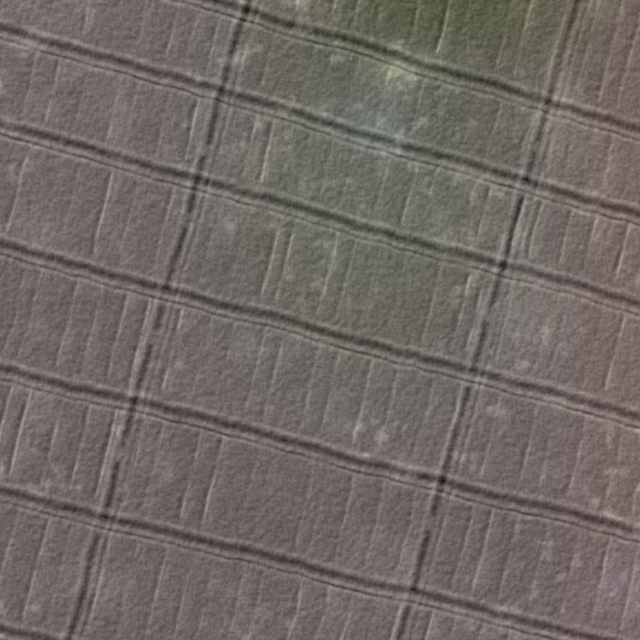
Write a WebGL 2 fragment shader that draws this texture.

```glsl
#version 300 es
precision highp float;
uniform vec2 u_resolution;
out vec4 fragColor;

float hash(vec2 p) {
  vec3 q = fract(vec3(p.xyx) * 0.1031);
  q += dot(q, q.yzx + 33.33);
  return fract((q.x + q.y) * q.z);
}

float noise(vec2 p) {
  vec2 i = floor(p), f = fract(p);
  f = f * f * (3.0 - 2.0 * f);
  return mix(mix(hash(i), hash(i + vec2(1, 0)), f.x),
             mix(hash(i + vec2(0, 1)), hash(i + vec2(1, 1)), f.x), f.y);
}

float fbm(vec2 p) {
  float sum = 0.0, amp = 0.5;
  for (int i = 0; i < 4; i++) {
    sum += amp * noise(p);
    p = mat2(1.6, 1.2, -1.2, 1.6) * p + 7.3;
    amp *= 0.5;
  }
  return sum;
}

float bell(float d, float width) {
  return exp(-d * d / (width * width));
}

float glow(vec2 p, vec2 center, vec2 size) {
  vec2 q = (p - center) / size;
  return exp(-dot(q, q));
}

// Height of each long ditch at the left edge, measured from the top
const float ditchStart[7] = float[7](-0.100, 0.043, 0.193, 0.380, 0.573, 0.768, 0.983);

void main() {
  vec2 uv = gl_FragCoord.xy / u_resolution;
  vec2 p = vec2(uv.x, 1.0 - uv.y);

  // Long ditches fan out slightly; find the ones above and below
  float above = 0.15, below = 0.15, row = 0.0;
  for (int i = 0; i < 7; i++) {
    float start = ditchStart[i];
    float wobble = 0.005 * (noise(vec2(p.x * 9.0, float(i) * 5.0)) - 0.5)
                 + 0.003 * (noise(vec2(p.x * 45.0, float(i) * 9.0)) - 0.5);
    float d = p.y - start - (0.294 - 0.065 * start) * p.x - wobble;
    if (d > 0.0) {
      above = d;
      row += 1.0;
    } else {
      below = min(below, -d);
    }
  }
  float along = above / (above + below);
  float ditch = above < below ? above : -below;

  // Leaning cross ditches divide each row into plots
  float column = (p.x + 0.28 * p.y - 0.387) / 0.515;
  column += 0.010 * (noise(vec2(p.y * 14.0, floor(column + 0.5) * 7.0)) - 0.5);
  float side = (column - floor(column + 0.5)) * 0.495;
  vec2 plot = vec2(floor(column), row);
  vec2 crossing = vec2(floor(column + 0.5), row);

  // Soil tint
  vec3 color = vec3(0.430, 0.390, 0.381);
  color = mix(color, vec3(0.400, 0.405, 0.372), glow(p, vec2(0.58, 0.27), vec2(0.29, 0.38)));
  color = mix(color, vec3(0.345, 0.355, 0.268), 0.95 * glow(p, vec2(0.71, 0.0), vec2(0.25, 0.11)));
  color += vec3(0.035, 0.010, 0.012) * smoothstep(0.78, 1.0, p.x);
  color += vec3(0.008, 0.006, 0.018) * glow(p, vec2(0.15, 0.05), vec2(0.25, 0.2));
  float light = 0.020 * (hash(plot + 21.0) - 0.5);

  // Thin pale furrows with shaded left sides
  float lane = (p.x + 0.25 * p.y) * 22.0 + 0.14 * noise(p.yx * vec2(22.0, 6.0)) + row * 0.37;
  float plotStrength = mix(0.7, 1.2, hash(plot + 4.0));
  float inside = smoothstep(0.016, 0.032, min(above, below));
  for (int k = -1; k <= 1; k++) {
    float id = floor(lane) + float(k);
    float h = hash(vec2(id + 50.0, row * 3.0 + 2.0));
    float strength = 0.25 + 0.9 * hash(vec2(id + 90.0, row * 5.0 + 8.0));
    float d = (lane - id - 0.5 - 0.6 * (h - 0.5)) / 22.0;
    float wear = smoothstep(0.15, 0.75, noise(vec2(id * 3.7, p.y * 34.0)));
    float furrow = 0.125 * bell(d, 0.0027) - 0.055 * bell(d + 0.006, 0.004)
                 + 0.034 * bell(d - 0.008, 0.008);
    light += furrow * plotStrength * strength * mix(0.35, 1.1, wear) * inside;
  }

  // Cross ditches, broken into dashes
  float breakAt = mix(0.3, 0.7, hash(crossing + 13.0));
  float hasBreak = step(0.3, hash(crossing + 31.0));
  float dash = 1.0 - hasBreak * (1.0 - smoothstep(0.05, 0.085, abs(along - breakAt)));
  dash *= mix(1.0, smoothstep(0.12, 0.18, along), step(0.4, hash(crossing + 47.0)));
  float ragged = 0.35 + 0.75 * noise(p * 32.0) + 0.55 * noise(p * 110.0);
  light -= 0.135 * dash * bell(side, 0.0048);
  light += 0.075 * ragged * (bell(side + 0.0105, 0.0038) + 0.6 * bell(side - 0.0095, 0.0034));
  light += 0.055 * ragged * bell(side - 0.021, 0.0032) - 0.035 * bell(side - 0.0165, 0.0026);

  // Long ditches: dark channel, pale banks and a thin lower groove
  light -= 0.135 * bell(ditch, 0.0058) * (0.85 + 0.3 * noise(p * 45.0));
  light += 0.080 * ragged * bell(ditch + 0.0112, 0.0042);
  light += 0.070 * ragged * bell(ditch - 0.0112, 0.0038);
  light -= 0.100 * bell(ditch - 0.0172, 0.0021) * (0.2 + 1.1 * noise(p * 24.0 + 3.0));
  light += 0.075 * ragged * bell(ditch - 0.0222, 0.0034);

  // Bleached patches, mottling and grainy relief
  light += 0.05 * smoothstep(0.54, 0.78, fbm(p * vec2(16.0, 11.0) + 2.0));
  light += 0.12 * smoothstep(0.52, 0.8, fbm(p * 42.0 + 9.0)) * smoothstep(0.4, 0.7, noise(p * 7.0 + 5.0));
  light += 0.035 * (fbm(p * 34.0) - 0.47);
  light += 0.15 * (fbm(p * 140.0) - fbm(p * 140.0 + vec2(0.4, 0.5)));
  light += 0.055 * (noise(p * 290.0) - 0.5);
  float mottled = 0.4 + 0.7 * noise(p * 55.0) + 0.5 * noise(p * 130.0);
  color += vec3(0.10, 0.12, 0.08) * mottled * glow(p, vec2(0.615, 0.11), vec2(0.04, 0.025));
  color += vec3(0.05, 0.07, 0.08) * mottled * glow(p, vec2(0.59, 0.19), vec2(0.055, 0.05));
  color += vec3(0.05) * mottled * glow(p, vec2(0.83, 0.48), vec2(0.05, 0.10));
  color += vec3(0.05, 0.05, 0.07) * mottled * glow(p, vec2(0.98, 0.92), vec2(0.08, 0.05));

  fragColor = vec4(clamp(color + light * vec3(1.02, 1.0, 0.99), 0.0, 1.0), 1.0);
}
```
